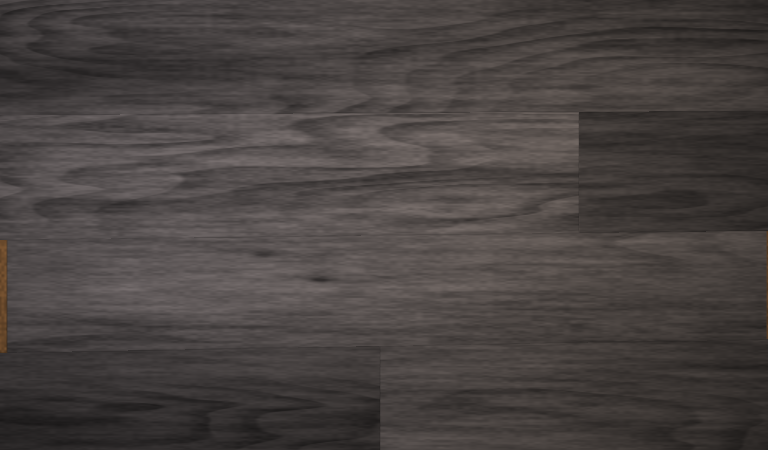
A WebGL 1 fragment shader for this texture:

```glsl
precision highp float;
// Grey walnut floor: four rows of long staggered planks under a soft central light.
// Contours of stretched noise around a heart form the growth rings, finer noise the
// grain and pores; knots, a dark vein and tan gaps at two board ends add wear.

uniform vec2 u_resolution;

// Lengths are in canvas heights; vec4 entries run from the top row to the bottom.
const vec3 SEAMS = vec3(0.744, 0.467, 0.216);
const vec4 JOINTS = vec4(-0.02, 1.287, 0.0156, 0.844);
const vec4 TONE_LEFT = vec4(0.95, 1.09, 0.99, 0.72);
const vec4 TONE_RIGHT = vec4(0.95, 0.75, 0.99, 0.92);
const vec4 HEART_X = vec4(1.47, 1.10, 1.27, 0.30);
const vec4 HEART_Y = vec4(0.82, 0.545, 0.40, 0.10);
const vec4 HEART_SHIFT = vec4(0.0, 0.41, 0.0, 1.0);  // for the board right of a joint
const float HEART_STRETCH = 0.16;
const float FAN = 0.023;          // slight tilt of the lower seams
const float TOP_LENGTH = 1.764;   // board length in the top row
const float LENGTH_STEP = 0.038;  // shortening per row
const float GAP_ROW = 2.0;
const float SEAM_WIDTH = 0.0014;
const float SEAM_DEPTH = 0.12;
const float RINGS = 15.0;
const float RING_DEPTH = 0.25;
const vec2 KNOT_START = vec2(0.588, 0.435);
const vec2 KNOT_STEP = vec2(0.122, -0.057);
const vec2 LIGHT_CENTRE = vec2(0.74, 0.60);
const vec3 WOOD = vec3(0.330, 0.305, 0.297);
const vec3 COOL = vec3(0.99, 1.0, 1.03);
const vec3 WARM = vec3(1.015, 1.0, 0.975);
const vec3 FIBREBOARD = vec3(0.46, 0.32, 0.19);

float hash(vec2 p) {
  vec3 q = fract(vec3(p.xyx) * 0.1031);
  q += dot(q, q.yzx + 33.33);
  return fract((q.x + q.y) * q.z);
}

float noise(vec2 p) {
  vec2 i = floor(p), f = fract(p);
  f = f * f * (3.0 - 2.0 * f);
  return mix(mix(hash(i), hash(i + vec2(1.0, 0.0)), f.x),
             mix(hash(i + vec2(0.0, 1.0)), hash(i + 1.0), f.x), f.y);
}

// Layered noise that grows more stretched along x with each octave.
float fibres(vec2 p) {
  float sum = 0.0, amp = 0.5;
  for (int i = 0; i < 4; i++) {
    sum += amp * noise(p);
    p = p * vec2(1.7, 2.1) + 7.1;
    amp *= 0.45;
  }
  return sum;
}

// Entry of a vec4 for the given row.
float pick(vec4 v, float row) {
  return dot(v, step(abs(vec4(0.0, 1.0, 2.0, 3.0) - row), vec4(0.5)));
}

// Soft elliptical spot, 1 at its centre.
float spot(vec2 p, vec2 centre, vec2 radius) {
  vec2 d = (p - centre) / radius;
  return exp(-dot(d, d));
}

// Thin line around distance zero, smoothed over a pixel.
float hairline(float d, float px) {
  return 1.0 - smoothstep(SEAM_WIDTH * 0.5, SEAM_WIDTH * 0.5 + px, abs(d));
}

// Brightness factor of the wood figure.
float woodGrain(vec2 p, vec2 heart, float seed, float knots) {
  vec2 w = p + seed * vec2(37.0, 19.0);
  float reach = length((p - heart) * vec2(HEART_STRETCH, 1.0));
  float field = 0.7 * fibres(w * vec2(1.0, 6.0)) + 1.9 * reach;
  field += 0.025 * noise(w * vec2(5.0, 50.0)) + 0.12 * knots;
  float ring = fract(field * RINGS);
  float lateWood = smoothstep(0.25, 0.85, ring) * (1.0 - smoothstep(0.87, 1.0, ring));
  float strength = smoothstep(0.25, 0.75, noise(w * vec2(1.5, 10.0) + 5.0));
  float shade = 1.03 - RING_DEPTH * lateWood * (0.2 + 0.8 * strength);
  shade += 0.52 * (fibres(w * vec2(0.8, 8.0) + 3.0) - 0.45);
  shade += 0.15 * (noise(w * vec2(1.6, 52.0)) - 0.5);
  shade += 0.19 * (noise(w * vec2(5.0, 95.0)) - 0.5);
  shade += 0.20 * (noise(w * vec2(14.0, 180.0)) - 0.5);
  return shade + 0.16 * (noise(w * vec2(70.0, 290.0)) - 0.5);
}

void main() {
  vec2 p = gl_FragCoord.xy / u_resolution.y;
  float px = 1.0 / u_resolution.y;

  // Row and board
  float y = p.y - FAN * (1.0 - p.y) * p.x;
  float row = dot(step(vec3(y), SEAMS), vec3(1.0));
  float along = p.x - pick(JOINTS, row);
  float boardLength = TOP_LENGTH - LENGTH_STEP * row;
  float after = step(0.0, along);
  float seed = hash(vec2(row + 3.0, after + 8.0));
  float tone = mix(pick(TONE_LEFT, row), pick(TONE_RIGHT, row), smoothstep(-px, px, along));
  vec2 heart = vec2(pick(HEART_X, row) + after * pick(HEART_SHIFT, row), pick(HEART_Y, row));
  float inRow1 = step(abs(row - 1.0), 0.5);
  float inGapRow = step(abs(row - GAP_ROW), 0.5);

  // Knots with the dark streak trailing from them
  float knots = 0.0, halo = 0.0;
  for (int i = 0; i < 2; i++) {
    vec2 centre = KNOT_START + float(i) * KNOT_STEP;
    knots += spot(p, centre, vec2(0.024, 0.006));
    halo += spot(p, centre, vec2(0.25, 0.035));
  }
  float streakY = 0.375 + 0.02 * (noise(p * vec2(9.0, 0.0)) - 0.5);
  float streak = spot(p, vec2(0.78, streakY), vec2(0.17, 0.006));

  // Wavy vein and broad stain
  float veinY = 0.56 + 0.025 * p.x + 0.05 * (noise(vec2(p.x * 3.0, 4.0)) - 0.5);
  float veinEdge = y - veinY;
  float vein = exp(-abs(veinEdge) / (veinEdge > 0.0 ? 0.004 : 0.018));
  vein *= inRow1 * smoothstep(0.03, 0.12, p.x) * step(along, 0.0);
  float stain = spot(p, vec2(0.15, 0.84), vec2(0.45, 0.08)) * step(row, 0.5);

  float shade = woodGrain(p, heart, seed, halo * inGapRow) * tone;
  shade *= 1.0 - inGapRow * min(0.35 * knots + 0.25 * streak, 0.5);
  shade *= (1.0 - 0.26 * vein) * (1.0 - 0.32 * stain);
  vec3 colour = WOOD * shade * mix(COOL, WARM, smoothstep(0.2, 1.5, p.x));

  // Exposed fibreboard at the ends, then seams and joints
  float outside = max(-along, along - boardLength);
  float gap = inGapRow * smoothstep(-px, px, outside);
  colour = mix(colour, FIBREBOARD * (0.85 + 0.3 * noise(p * 160.0)), gap);
  float seam = hairline(along, px);
  for (int i = 0; i < 3; i++) seam = max(seam, hairline(y - SEAMS[i], px));
  colour *= 1.0 - SEAM_DEPTH * seam * (0.2 + noise(p * 7.0));

  // Light falling off towards the corners
  vec2 d = (p - LIGHT_CENTRE) * vec2(0.75, 1.0);
  colour *= 1.14 - 0.68 * dot(d, d);
  gl_FragColor = vec4(colour, 1.0);
}
```
